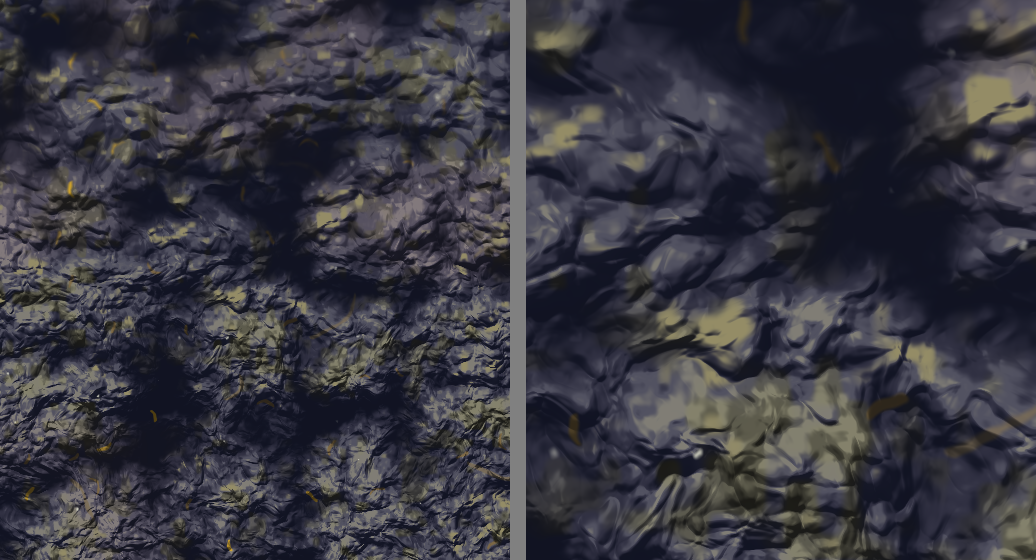
Left, the full canvas; right, a detail of the centre.
This texture is drawn by a Shadertoy shader. Its source:

```glsl
// Dark crumbly soil: lit clods with fibres and mineral specks, focus fading towards the top.

float hash(vec2 p) {
    vec3 q = fract(vec3(p.xyx) * 0.1031);
    q += dot(q, q.yzx + 33.33);
    return fract((q.x + q.y) * q.z);
}

vec2 hash2(vec2 p) { return vec2(hash(p), hash(p + 47.3)); }

float noise(vec2 p) {
    vec2 i = floor(p), f = fract(p);
    f = f * f * f * (f * (f * 6.0 - 15.0) + 10.0);
    return mix(mix(hash(i), hash(i + vec2(1, 0)), f.x),
               mix(hash(i + vec2(0, 1)), hash(i + vec2(1, 1)), f.x), f.y);
}

mat2 rotation(float a) { return mat2(cos(a), sin(a), -sin(a), cos(a)); }

// Fraction of detail at a given frequency that survives the lens blur
float keep(float freq, float blur) { return exp(-3.0 * freq * freq * blur * blur); }

// Jittered rounded lumps, one per cell, joined by a smooth maximum
float clods(vec2 p, float seed) {
    vec2 cell = floor(p);
    float h = 0.0;
    for (int j = -1; j <= 1; j++)
    for (int i = -1; i <= 1; i++) {
        vec2 g = cell + vec2(i, j);
        vec2 rnd = hash2(g + seed);
        vec2 d = rotation(rnd.x * 2.0 - 1.0) * (p - g - 0.15 - 0.7 * rnd);
        d.y *= 1.1;
        float radius = mix(0.5, 0.85, hash(g + seed + 9.1));
        float dome = (1.0 - dot(d, d) / (radius * radius)) * mix(0.65, 1.0, rnd.y);
        float k = max(0.1 - abs(h - dome), 0.0);
        h = max(h, dome) + k * k * 2.0;
    }
    return h;
}

float soilHeight(vec2 p, float blur) {
    p += 0.035 * (vec2(noise(p * 9.0), noise(p * 9.0 + 31.0)) - 0.5);
    p += 0.016 * keep(34.0, blur) * (vec2(noise(p * 34.0), noise(p * 34.0 + 17.0)) - 0.5);
    p += 0.006 * keep(90.0, blur) * (vec2(noise(p * 90.0), noise(p * 90.0 + 11.0)) - 0.5);
    float h = 0.078 * clods(p * 4.6 + 2.6, 3.0);
    h += 0.030 * clods(p * 11.0, 21.0);
    h += 0.013 * keep(27.0, blur) * clods(p * 27.0, 55.0);
    h += 0.0045 * keep(64.0, blur) * clods(p * 64.0, 80.0);
    float freq = 20.0;
    for (int i = 0; i < 5; i++) {
        h += 0.5 / freq * keep(freq, blur) * (noise(p * freq) - 0.5);
        p = rotation(0.6) * p + 3.7;
        freq *= 1.9;
    }
    return h;
}

// Curved strands scattered on a grid; returns coverage and a random tint
vec2 fibres(vec2 p, float scale, float chance, float len, float width, float blur) {
    vec2 cell = floor(p * scale), result = vec2(0.0);
    for (int j = -1; j <= 1; j++)
    for (int i = -1; i <= 1; i++) {
        vec2 g = cell + vec2(i, j);
        vec2 rnd = hash2(g + scale);
        if (hash(g + 71.0 + scale) > chance) continue;
        vec2 d = rotation(rnd.x * 6.28) * (p - (g + 0.2 + 0.6 * rnd) / scale);
        float size = len * mix(0.4, 1.0, rnd.y);
        d.y += (rnd.y - 0.5) * d.x * d.x / size + 0.05 * size * sin(d.x / size * 4.0);
        float dist = length(vec2(max(abs(d.x) - size, 0.0), d.y));
        float w = width * mix(0.5, 1.5, noise(p * 90.0));
        float soft = 0.001 + blur;
        float cover = (1.0 - smoothstep(w - soft, w + soft, dist)) * min(1.0, 1.6 * w / soft);
        if (cover > result.x) result = vec2(cover, hash(g + 5.0));
    }
    return result;
}

// Tiny bright grains, softened out of focus
float specks(vec2 p, float blur) {
    vec2 q = p * 26.0, g = floor(q);
    float radius = mix(0.0008, 0.003, hash(g + 13.0));
    vec2 d = q - g - 0.3 - 0.4 * hash2(g);
    float dist = length(d + 0.06 * (noise(p * 260.0) - 0.5)) / 26.0;
    float spread = radius + 0.4 * blur;
    return step(hash(g + 87.0), 0.08) * (1.0 - smoothstep(0.0, 1.5 * spread, dist)) * radius / spread;
}

void mainImage(out vec4 fragColor, in vec2 fragCoord) {
    vec2 p = fragCoord / iResolution.y;
    float far = smoothstep(0.3, 1.0, p.y);
    float blur = 0.0005 + 0.0085 * far;

    // Surface slope and light from above
    float e = 0.0009 + 0.5 * blur;
    float h = soilHeight(p, blur);
    vec2 slope = vec2(soilHeight(p + vec2(e, 0), blur), soilHeight(p + vec2(0, e), blur)) - h;
    vec3 normal = normalize(vec3(-slope / e, 1.0));
    float light = max(dot(normal, vec3(-0.22, 0.64, 0.74)), 0.0);
    float hollow = smoothstep(0.005, 0.088, h);
    float tone = hollow * (0.10 + 0.88 * light) * mix(0.75, 1.25, noise(p * 7.0 + 4.0));

    // Grainy mottling and damp glints
    float grain = 0.6 * keep(60.0, blur) * (noise(p * 60.0 + 5.0) - 0.5)
                + 0.7 * keep(140.0, blur) * (noise(p * 140.0) - 0.5);
    tone *= 1.0 + grain;
    tone += 0.4 * keep(50.0, blur) * hollow * pow(light, 10.0) * smoothstep(0.5, 0.9, noise(p * 120.0 + 40.0));
    tone = mix(tone, 0.4, 0.12 * far);

    // Blue-black hollows to grey crests
    vec3 color = mix(vec3(0.065, 0.075, 0.135), vec3(0.19, 0.19, 0.26), smoothstep(0.03, 0.40, tone));
    color = mix(color, vec3(0.32, 0.32, 0.38), smoothstep(0.38, 0.68, tone));
    color = mix(color, vec3(0.50, 0.49, 0.46), smoothstep(0.72, 1.1, tone));

    // Olive, purplish and pale mineral stains
    float grey = dot(color, vec3(0.33));
    float olive = smoothstep(0.52, 0.70, 0.55 * noise(p * 19.0 + 8.0) + 0.45 * noise(p * 62.0));
    color = mix(color, grey * vec3(1.08, 1.06, 0.88), olive * hollow);
    color = mix(color, grey * vec3(1.10, 0.94, 1.10), 0.4 * smoothstep(0.55, 0.8, noise(p * 5.0 + 19.0)));
    float pale = smoothstep(0.70, 0.88, 0.5 * noise(p * 17.0 + 60.0) + 0.5 * noise(p * 70.0));
    color = mix(color, vec3(0.58, 0.55, 0.40), pale * smoothstep(0.25, 0.7, tone));

    // Dry roots, yellow flecks and glints
    float shade = mix(0.45, 1.15, smoothstep(0.1, 0.7, tone));
    vec2 root = fibres(p, 4.0, 0.34, 0.06, 0.0034, blur);
    color = mix(color, vec3(0.42, 0.37, 0.29) * shade, 0.85 * root.x * (1.0 - far));
    vec2 fleck = fibres(p + 0.31, 13.0, 0.25, 0.014, 0.0026, 0.5 * blur);
    vec3 straw = mix(vec3(0.44, 0.36, 0.22), vec3(0.80, 0.62, 0.12), smoothstep(0.5, 0.95, fleck.y));
    color = mix(color, straw * shade, 0.85 * fleck.x);
    color = mix(color, vec3(0.85, 0.85, 0.78), specks(p, blur) * (0.2 + 0.8 * hollow));

    fragColor = vec4(color, 1.0);
}
```
